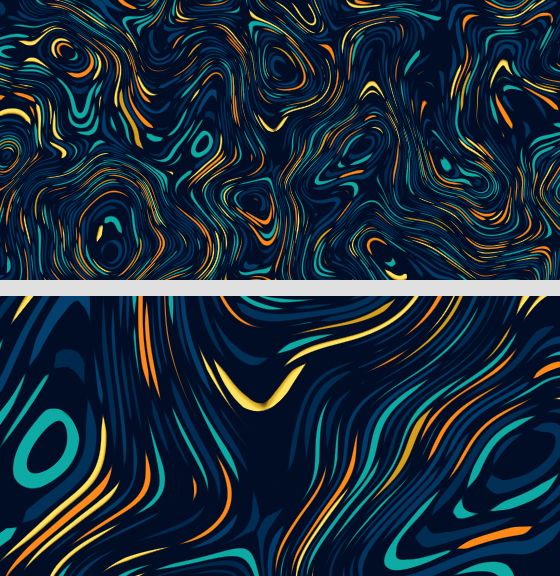
Top, the full canvas; bottom, a detail of the centre.
Give the GLSL for this background, as a WebGL 2 fragment shader.

```glsl
#version 300 es
precision highp float;
// Swirling tapered brush strokes on midnight blue. The strokes follow contours
// of a warped noise field; each contour is cut into dashes by scattered seeds,
// and every seed sets the length, width and colour of its own stroke.

uniform vec2 u_resolution;
out vec4 fragColor;

// Integer hash: three lattice coordinates to three values in 0..1
vec3 hash3(ivec3 cell) {
    uvec3 v = uvec3(cell) * 1664525u + 1013904223u;
    v.x += v.y * v.z; v.y += v.z * v.x; v.z += v.x * v.y;
    v ^= v >> 16u;
    v.x += v.y * v.z; v.y += v.z * v.x; v.z += v.x * v.y;
    return vec3(v >> 8u) / 16777216.0;
}

float cornerSlope(ivec2 cell, vec2 offset, int seed) {
    return dot(hash3(ivec3(cell, seed)).xy * 2.0 - 1.0, offset);
}

float gradientNoise(vec2 p, int seed) {
    ivec2 i = ivec2(floor(p));
    vec2 f = fract(p);
    vec2 u = f * f * f * (f * (f * 6.0 - 15.0) + 10.0);
    float low = mix(cornerSlope(i, f, seed),
                    cornerSlope(i + ivec2(1, 0), f - vec2(1, 0), seed), u.x);
    float high = mix(cornerSlope(i + ivec2(0, 1), f - vec2(0, 1), seed),
                     cornerSlope(i + ivec2(1, 1), f - vec2(1, 1), seed), u.x);
    return mix(low, high, u.y);
}

// Height field whose whole-number contours separate the flow lines
float flowLevel(vec2 p) {
    p += 0.12 * vec2(gradientNoise(p * 3.0, 11), gradientNoise(p * 3.0, 12));
    return 56.0 * (gradientNoise(p * 2.0 + 3.7, 13)
                 + 0.24 * gradientNoise(p * 4.7, 14) + 0.12 * p.x + 0.36 * p.y);
}

// Colour of a stroke; side runs from -1 to 1 across its width
vec3 strokeColor(float pick, float side) {
    vec3 navy = mix(vec3(0.0, 0.15, 0.29), vec3(0.01, 0.25, 0.43), pick / 0.5);
    vec3 teal = vec3(0.05, 0.67, 0.64);
    vec3 orange = vec3(1.0, 0.54, 0.09);
    vec3 gold = vec3(0.84, 0.62, 0.10);
    vec3 yellow = mix(vec3(1.0, 0.89, 0.38), gold, smoothstep(0.1, 1.0, side));
    if (pick < 0.50) return navy;
    if (pick < 0.74) return teal;
    if (pick < 0.88) return orange;
    return pick < 0.91 ? gold : yellow;
}

void main() {
    vec2 p = gl_FragCoord.xy / u_resolution.y;

    // Contour number, position across it, and steepness per canvas height
    float level = flowLevel(p);
    vec2 probe = vec2(0.002, 0.0);
    float steepness = length(vec2(flowLevel(p + probe.xy) - flowLevel(p - probe.xy),
                                  flowLevel(p + probe.yx) - flowLevel(p - probe.yx))) / 0.004;
    int line = int(floor(level));
    float across = fract(level) - 0.5;

    // Strongest and second strongest seed on this contour
    vec2 grid = p / 0.16 + hash3(ivec3(line, 5, 9)).xy;
    ivec2 home = ivec2(floor(grid));
    float best = 0.0, second = 0.0;
    vec3 traits = vec3(0.0);
    for (int y = -1; y <= 1; y++) {
        for (int x = -1; x <= 1; x++) {
            ivec2 cell = home + ivec2(x, y);
            vec3 seed = hash3(ivec3(cell, line + 100));
            vec2 away = grid - vec2(cell) - seed.xy;
            float radius = mix(0.4, 1.1, seed.z);
            float strength = 1.0 - dot(away, away) / (radius * radius);
            if (strength > best) {
                second = best;
                best = strength;
                traits = hash3(ivec3(cell, line + 900));
            } else {
                second = max(second, strength);
            }
        }
    }

    // Taper towards neighbouring strokes; limit the width in calm areas
    float halfWidth = (0.17 + 0.22 * traits.y) * smoothstep(0.0, 0.6, best - second);
    halfWidth = min(halfWidth, 0.05 + 0.0065 * steepness);

    // Edge smoothed over a little more than a pixel, faded where strokes vanish
    float dist = (abs(across) - halfWidth) / length(vec2(steepness, 9.0));
    float cover = clamp(0.5 - dist * u_resolution.y / 1.2, 0.0, 1.0);
    cover *= smoothstep(0.0, 0.08, halfWidth);

    vec3 background = vec3(0.0, 0.05, 0.14);
    vec3 paint = strokeColor(traits.x, across / max(halfWidth, 0.01));
    fragColor = vec4(mix(background, paint, cover), 1.0);
}
```
